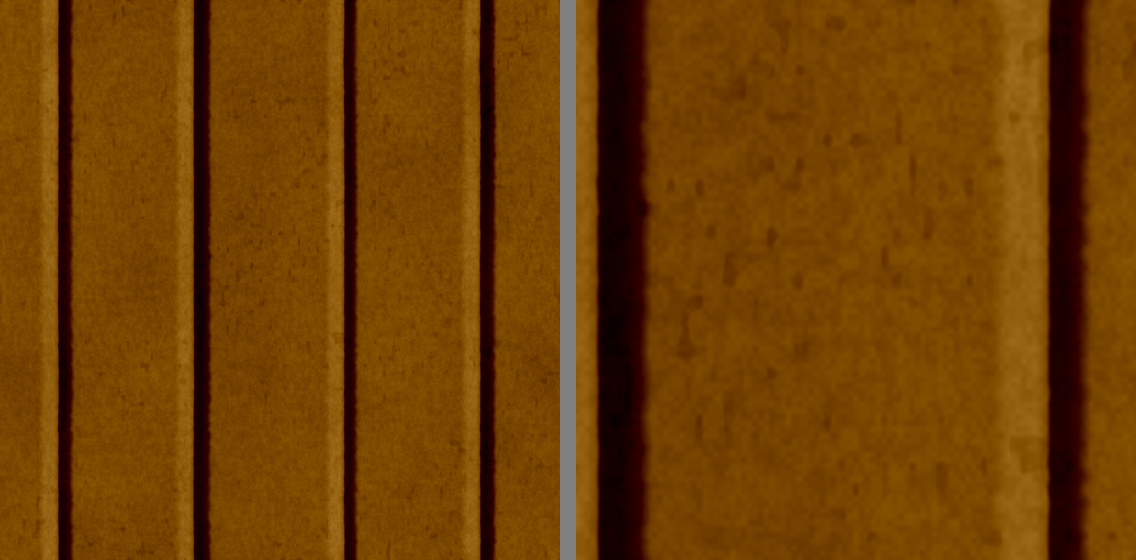
Left: the whole. Right: its middle third, enlarged.
A WebGL 2 fragment shader for this texture:

```glsl
#version 300 es
precision highp float;

#define GROOVES 4.0
#define FIRST_GROOVE 0.117
#define GROOVE_SHIFT vec4(0.0, -0.006, 0.009, 0.004)
#define HALF_WIDTH vec4(0.0125, 0.0145, 0.0112, 0.0132)
#define RIDGE_WIDTH 0.034
#define RIDGE_LIGHT 0.095
#define BOARD_TONE 0.478
#define GROOVE_TONE 0.105
#define GRAIN 0.085
#define FLECKS 0.065
#define MOTTLE 0.045
#define WARM_CAST vec3(0.0, 0.2, 0.51)

uniform vec2 u_resolution;
out vec4 outColor;

float hash(ivec2 cell, int seed) {
    uvec2 q = uvec2(cell) * uvec2(1597u, 3571u);
    uint h = (q.x ^ (q.y << 8)) + uint(seed) * 7919u;
    h = h * 747796u + 28913u;
    h = (h ^ (h >> 15)) * 739397u;
    h = (h ^ (h >> 13)) * 277803u;
    return float((h ^ (h >> 16)) & 65535u) / 65535.0;
}

// Value noise on a whole number of cells, wrapping at the canvas edges
float noise(vec2 uv, ivec2 cells, int seed) {
    vec2 p = uv * vec2(cells);
    ivec2 a = ivec2(floor(p)) % cells;
    ivec2 b = (a + 1) % cells;
    vec2 f = fract(p);
    f = f * f * (3.0 - 2.0 * f);
    float low = mix(hash(a, seed), hash(ivec2(b.x, a.y), seed), f.x);
    float high = mix(hash(ivec2(a.x, b.y), seed), hash(b, seed), f.x);
    return mix(low, high, f.y);
}

// Tone of the worn surface, relative to the plain board
float surface(vec2 uv) {
    float fine = noise(uv, ivec2(300, 270), 1) - 0.5;
    float weave = noise(uv, ivec2(150, 84), 2) - 0.5;
    float threads = noise(uv, ivec2(34, 130), 3) - 0.5;
    float mottle = noise(uv, ivec2(7, 6), 4) + 0.6 * noise(uv, ivec2(19, 15), 5) - 0.8;
    float patches = smoothstep(0.3, 0.75, noise(uv, ivec2(16, 11), 6));
    float flecks = smoothstep(0.72, 0.95, noise(uv, ivec2(118, 72), 7));
    float grain = 0.55 * fine + 0.5 * weave + 0.25 * threads;
    return GRAIN * grain + MOTTLE * mottle - FLECKS * flecks * patches;
}

void main() {
    vec2 uv = gl_FragCoord.xy / u_resolution;
    float pixel = 1.0 / u_resolution.x;

    // Nearest groove and signed distance from its centre line
    float u = uv.x - FIRST_GROOVE;
    float slot = floor(u * GROOVES + 0.5);
    int id = int(mod(slot, GROOVES));
    float along = (float(id) + 0.5) / GROOVES;
    float waver = noise(vec2(along, uv.y), ivec2(4, 9), 8) - 0.5;
    float rough = noise(vec2(along, uv.y), ivec2(4, 120), 9) - 0.5;
    float d = u - slot / GROOVES - GROOVE_SHIFT[id] + 0.0015 * waver;
    float halfWidth = HALF_WIDTH[id];

    float grain = surface(uv);
    float tone = BOARD_TONE + grain;

    // Lit ridge on the left of each groove
    float fromWall = -(d + halfWidth);
    float ridge = smoothstep(RIDGE_WIDTH + 0.003, RIDGE_WIDTH - 0.012, fromWall + 0.004 * rough)
                * smoothstep(-0.001, 0.009, fromWall);
    float wear = 0.8 + 0.4 * noise(vec2(along, uv.y), ivec2(4, 13), 10);
    tone += RIDGE_LIGHT * ridge * wear;

    // Soft shade beyond the right lip
    tone -= 0.035 * step(0.0, d) * exp(-max(d - halfWidth, 0.0) / 0.005);

    // Dark groove: crisp left wall, softer and lighter right side
    float edge = max(0.0022, pixel);
    float leftWall = smoothstep(-halfWidth - edge, -halfWidth + edge, d + 0.0012 * rough);
    float rightWall = 1.0 - smoothstep(halfWidth - 0.005, halfWidth + 0.004, d + 0.004 * rough);
    float slope = smoothstep(-0.2 * halfWidth, halfWidth, d);
    float depth = GROOVE_TONE + 0.12 * slope + 0.7 * grain + 0.05 * waver
                + 8.0 * (0.0125 - halfWidth);
    tone = mix(tone, depth, leftWall * rightWall);

    outColor = vec4(clamp(tone - WARM_CAST, 0.0, 1.0), 1.0);
}
```
